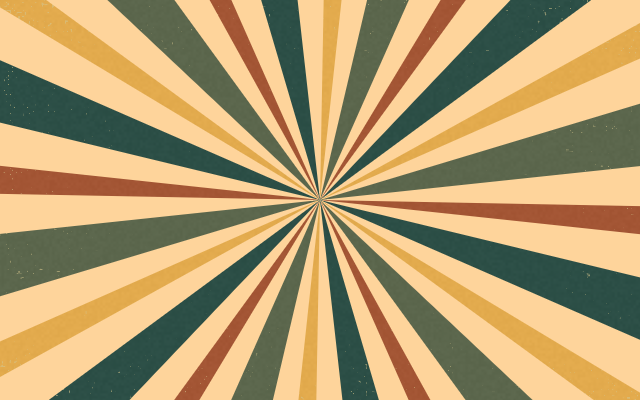
Give the GLSL for this background, as a Shadertoy shader.

```glsl
// Retro sunburst: four-colour rays on cream with worn, speckled ink toward the borders.

const vec3 CREAM = vec3(0.995, 0.832, 0.608);
const vec3 RUST  = vec3(0.640, 0.335, 0.205);
const vec3 SAGE  = vec3(0.358, 0.402, 0.300);
const vec3 GOLD  = vec3(0.888, 0.668, 0.302);
const vec3 TEAL  = vec3(0.172, 0.308, 0.275);
const vec3 WORN  = vec3(0.830, 0.770, 0.550);

const float RAY_STEP = 15.0;   // degrees between ray centres
const float RAY_TILT = -3.6;   // direction of the first rust ray

float hash(vec2 p) {
    vec3 q = fract(vec3(p.xyx) * 0.1031);
    q += dot(q, q.yzx + 33.33);
    return fract((q.x + q.y) * q.z);
}

float valueNoise(vec2 p) {
    vec2 cell = floor(p);
    vec2 f = fract(p);
    f = f * f * (3.0 - 2.0 * f);
    float low = mix(hash(cell), hash(cell + vec2(1, 0)), f.x);
    float high = mix(hash(cell + vec2(0, 1)), hash(cell + vec2(1, 1)), f.x);
    return mix(low, high, f.y);
}

// Colour in rgb, half width in degrees in w
vec4 rayStyle(float kind) {
    if (kind < 0.5) return vec4(RUST, 2.5);
    if (kind < 1.5) return vec4(SAGE, 5.35);
    if (kind < 2.5) return vec4(GOLD, 2.55);
    return vec4(TEAL, 5.0);
}

// Signed distance to the sides of a wedge, positive inside
float wedge(float radius, float offset, float halfWidth) {
    return radius * sin(radians(halfWidth - abs(offset)));
}

// Chipped ink: small flecks gathered in patches, denser near the border
float wear(vec2 p, vec2 halfSize) {
    vec2 q = abs(p) / halfSize;
    float border = smoothstep(0.45, 1.05, max(q.x, q.y));
    float corner = smoothstep(0.6, 1.0, q.x * q.y);
    float patches = valueNoise(p * 22.0 + 40.0);
    float flecks = valueNoise(p * 190.0 + 300.0);
    float limit = 0.97 - 0.13 * border * patches - 0.10 * corner;
    return smoothstep(limit, limit + 0.1, flecks);
}

void mainImage(out vec4 fragColor, in vec2 fragCoord) {
    float pixel = 1.0 / iResolution.y;
    vec2 halfSize = 0.5 * iResolution.xy * pixel;
    vec2 p = fragCoord * pixel - halfSize;
    float radius = length(p);

    // Nearest ray around the centre
    float angle = degrees(atan(p.y, p.x + 1e-6)) - RAY_TILT;
    float index = floor(angle / RAY_STEP + 0.5);
    vec4 style = rayStyle(mod(index, 4.0));
    float side = wedge(radius, angle - index * RAY_STEP, style.w);
    float ray = clamp(side / pixel + 0.5, 0.0, 1.0);

    // Ink with faint grain and flecks
    float grain = valueNoise(p * 150.0 + 90.0) - 0.5;
    vec3 ink = style.rgb + 0.02 * grain;
    ink = mix(ink, WORN, 0.6 * wear(p, halfSize));

    fragColor = vec4(mix(CREAM, ink, ray), 1.0);
}
```
